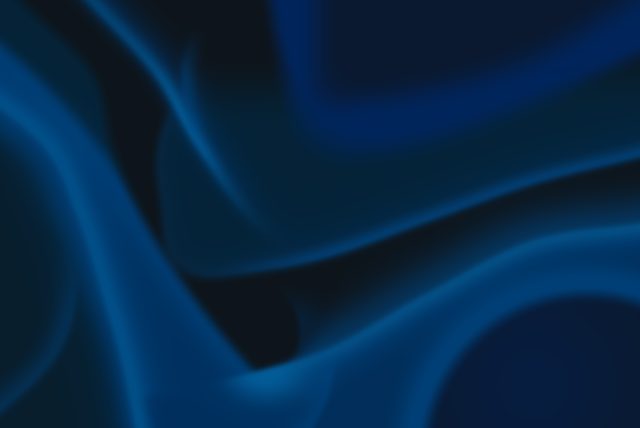
This background is drawn by a Shadertoy shader. Its source:

```glsl
// Draws dark flowing silk: soft blue folds and glowing ridges over near-black.
const vec3 DARK  = vec3(0.052, 0.080, 0.105);
const vec3 TEAL  = vec3(0.018, 0.135, 0.215);
const vec3 ROYAL = vec3(0.000, 0.145, 0.365);
const vec3 NAVY  = vec3(0.038, 0.098, 0.190);
const vec3 BLUE  = vec3(0.000, 0.185, 0.365);
const vec3 GLOW  = vec3(0.000, 0.270, 0.500);
const vec3 LIGHT = vec3(0.010, 0.380, 0.620);

const vec2 CANVAS = vec2(1.5, 1.0);
const vec2 DISC_CENTER = vec2(1.377, -0.07);
const float DISC_RADIUS = 0.381;

// Curve heights at seven even steps: x over y, bottom to top
const float SHEET_EDGE[7] = float[7](0.75, 0.58, 0.445, 0.34, 0.27, 0.225, 0.06);
const float OUTER_FOLD[7] = float[7](0.71, 0.57, 0.445, 0.336, 0.217, 0.063, -0.137);
const float INNER_FOLD[7] = float[7](0.328, 0.293, 0.244, 0.19, 0.107, -0.1, -0.33);
const float LEFT_WISP[7]  = float[7](-0.05, 0.121, 0.168, 0.111, 0.0, -0.16, -0.31);
const float DIAGONAL[7]   = float[7](1.17, 0.94, 0.76, 0.582, 0.465, 0.367, 0.215);
const float BRANCH[7]     = float[7](0.6, 0.6, 0.6, 0.55, 0.465, 0.434, 0.48);
const float BOWL_SIDE[7]  = float[7](0.62, 0.5, 0.40, 0.375, 0.367, 0.45, 0.66);
// y over x, left to right
const float BOWL_BASE[7]  = float[7](0.32, 0.32, 0.346, 0.39, 0.477, 0.566, 0.629);
const float DRAPE_BASE[7] = float[7](0.61, 0.61, 0.61, 0.61, 0.64, 0.736, 0.86);
const float DRAPE_CORE[7] = float[7](0.74, 0.74, 0.74, 0.75, 0.78, 0.855, 1.0);
const float WAVE[7]       = float[7](0.08, 0.08, 0.10, 0.168, 0.305, 0.43, 0.47);

// Signed distance across a smooth curve through seven even knots
float side(float along, float across, float k[7], float span) {
    float s = clamp(along / span, 0.0, 0.9999) * 6.0;
    int i = int(s);
    float t = fract(s), b = k[i], c = k[i + 1];
    float a = i > 0 ? k[max(i - 1, 0)] : 2.0 * b - c;
    float d = i < 5 ? k[min(i + 2, 6)] : 2.0 * c - b;
    float m = 0.5 * (c - a), n = 0.5 * (d - b);
    float q = 3.0 * (c - b) - 2.0 * m - n;
    float r = 2.0 * (b - c) + m + n;
    float value = b + t * (m + t * (q + t * r));
    float slope = (m + t * (2.0 * q + 3.0 * t * r)) * 6.0 / span;
    return (across - value) / sqrt(1.0 + slope * slope);
}

float rightOf(vec2 p, float k[7]) { return side(p.y, p.x, k, CANVAS.y); }
float above(vec2 p, float k[7]) { return side(p.x, p.y, k, CANVAS.x); }

// Bell with its own width on the negative and positive side
float ridge(float d, float wNeg, float wPos) {
    float x = d / (d < 0.0 ? wNeg : wPos);
    return exp(-x * x);
}

float smoothMin(float a, float b, float k) {
    float h = max(k - abs(a - b), 0.0) / k;
    return min(a, b) - 0.25 * h * h * k;
}

void mainImage(out vec4 fragColor, in vec2 fragCoord) {
    vec2 p = fragCoord / iResolution.xy * CANVAS;
    vec3 col = DARK;

    // Central bowl with a bright lower rim
    float bowl = smoothMin(rightOf(p, BOWL_SIDE), above(p, BOWL_BASE), 0.12);
    float bowlFade = 1.0 - smoothstep(0.66, 0.84, p.y - 0.06 * p.x);
    float rim = mix(0.22, 0.75, smoothstep(0.42, 0.8, p.x)) * bowlFade;
    col = mix(col, TEAL, smoothstep(-0.012, 0.05, bowl) * bowlFade);
    col = mix(col, BLUE, 0.35 * rim * ridge(bowl - 0.02, 0.02, 0.08));
    col = mix(col, GLOW, rim * ridge(bowl - 0.012, 0.012, 0.022));

    // Royal drape and its navy core
    float drapeLeft = p.x - 0.625 - 0.16 * (1.0 - p.y);
    float drape = smoothMin(drapeLeft, above(p, DRAPE_BASE), 0.16);
    float core = smoothMin(p.x - 0.735, above(p, DRAPE_CORE), 0.08);
    float drapeSoft = mix(0.075, 0.035, smoothstep(0.65, 0.95, p.y));
    col = mix(col, ROYAL, 0.95 * smoothstep(-0.02, drapeSoft, drape));
    col = mix(col, NAVY, smoothstep(-0.04, 0.06, core));

    // Diagonal ridge and its short branch
    float diagonal = rightOf(p, DIAGONAL);
    float diagonalFade = smoothstep(0.4, 0.66, p.y);
    float crossing = ridge(p.y - 0.71, 0.11, 0.14);
    col = mix(col, BLUE, 0.75 * diagonalFade * ridge(diagonal, 0.025, 0.055));
    col = mix(col, LIGHT, diagonalFade * (0.4 + 0.35 * crossing) * ridge(diagonal, 0.013, 0.02));
    float branchFade = smoothstep(0.64, 0.73, p.y) * (1.0 - smoothstep(0.8, 0.95, p.y));
    col = mix(col, GLOW, 0.5 * branchFade * ridge(rightOf(p, BRANCH), 0.013, 0.025));

    // Left sheet with two folds
    float sheet = rightOf(p, SHEET_EDGE);
    float outer = rightOf(p, OUTER_FOLD);
    float inner = rightOf(p, INNER_FOLD);
    float low = 1.0 - smoothstep(0.15, 0.6, p.y);
    float sheetMask = 1.0 - smoothstep(-0.03, 0.012, sheet);
    vec3 silk = mix(TEAL, DARK, 0.35 * smoothstep(0.0, 0.2, -inner));
    silk = mix(silk, BLUE, smoothstep(-0.1, 0.03, inner) * (1.0 - smoothstep(-0.02, 0.03, outer)));
    silk = mix(silk, GLOW, 0.55 * ridge(outer + 0.015, 0.05, 0.022));
    silk = mix(silk, GLOW, 0.6 * ridge(inner, mix(0.07, 0.035, low), 0.07));
    silk = mix(silk, LIGHT, 0.5 * ridge(inner, 0.014, 0.03));
    float wisp = rightOf(p, LEFT_WISP);
    silk = mix(silk, GLOW, 0.4 * (1.0 - smoothstep(0.25, 0.45, p.y)) * ridge(wisp, 0.035, 0.014));
    col = mix(col, silk, sheetMask);

    // Faint curl closing the dark pocket
    float curl = p.x - 0.70 + 4.0 * (p.y - 0.22) * (p.y - 0.22);
    float curlFade = smoothstep(0.13, 0.2, p.y) * (1.0 - smoothstep(0.24, 0.35, p.y));
    col = mix(col, BLUE, 0.4 * curlFade * ridge(curl - 0.01, 0.01, 0.07));

    // Lower wave: body, crest and hot spot
    float wave = above(p, WAVE);
    float crest = smoothstep(0.52, 0.64, p.x);
    float lift = mix(0.014, 0.075, smoothstep(0.66, 0.82, p.x));
    float body = (1.0 - smoothstep(-0.03, 0.01, wave)) * smoothstep(0.0, 0.06, inner);
    col = mix(col, BLUE, body * 0.95);
    col = mix(col, GLOW, 0.65 * crest * ridge(wave, 0.055, lift));
    col = mix(col, LIGHT, 0.55 * crest * ridge(wave, 0.022, 0.012));
    vec2 hot = (p - vec2(0.63, 0.115)) / vec2(0.09, 0.05);
    col = mix(col, LIGHT, 0.75 * exp(-dot(hot, hot)) * (1.0 - smoothstep(0.0, 0.02, wave)));
    float strand = p.x - 0.775 + 2.0 * (0.16 - p.y) * (0.16 - p.y);
    col = mix(col, GLOW, 0.5 * (1.0 - smoothstep(0.12, 0.19, p.y)) * ridge(strand, 0.045, 0.012));

    // Dark disc with a glowing band around it
    float disc = length(p - DISC_CENTER) - DISC_RADIUS;
    col = mix(col, GLOW, 0.75 * ridge(disc - 0.03, 0.04, 0.045));
    vec3 discColor = mix(NAVY, ROYAL, 0.35 * ridge(length(p - vec2(1.25, 0.1)), 0.2, 0.2));
    col = mix(discColor, col, smoothstep(-0.025, 0.02, disc));

    fragColor = vec4(col, 1.0);
}
```
